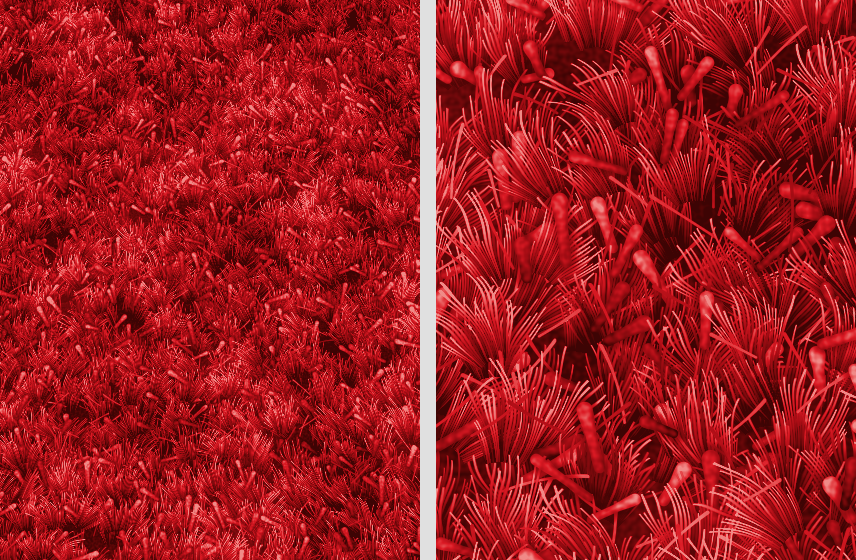
Left, the full canvas; right, a detail of the centre.
Write a WebGL 2 fragment shader that draws this texture.

```glsl
#version 300 es
precision highp float;
// Deep shag carpet: fanned red fibre tufts, loose hairs and pale blunt yarn ends.

uniform vec2 u_resolution;
out vec4 fragColor;

const float CELL = 0.085;          // tuft spacing near the lower edge
const float RECEDE = 0.42;         // how much the pile shrinks upwards
const int PER_CELL = 3;            // tufts in each cell
const float STRANDS = 24.0;        // strands per radian of a fan
const float APEX = 0.4;            // depth of the fan centre below the root
const float SPREAD = 0.5;          // half angle of a fan
const float TUFT_LENGTH = 1.22;
const float STUB_SHARE = 0.75;     // chance of a yarn end beside each tuft
const float STUB_RADIUS = 0.094;
const float HAIR_RADIUS = 0.024;
const float ROOT_TONE = -0.02;
const float TIP_TONE = 0.98;
const float STRAND_VARIETY = 0.52;
const float TUFT_VARIETY = 0.48;
const float PATCH_VARIETY = 0.32;

const vec3 SHADOW = vec3(0.24, 0.015, 0.015);
const vec3 MAROON = vec3(0.32, 0.02, 0.02);
const vec3 DARK_RED = vec3(0.49, 0.038, 0.05);
const vec3 RED = vec3(0.66, 0.05, 0.08);
const vec3 BRIGHT_RED = vec3(0.86, 0.10, 0.14);
const vec3 CORAL = vec3(0.90, 0.29, 0.30);
const vec3 PINK = vec3(0.94, 0.54, 0.53);

vec4 hash4(vec3 p) {
    vec4 q = fract(p.xyzx * vec4(0.1031, 0.1030, 0.0973, 0.1099));
    q += dot(q, q.wzxy + 33.33);
    return fract((q.xxyz + q.yzzw) * q.zywx);
}

float gradientDot(vec2 cell, vec2 offset) {
    float a = 6.2832 * hash4(vec3(cell, 71.0)).x;
    return dot(vec2(cos(a), sin(a)), offset);
}

float gradientNoise(vec2 p) {
    vec2 i = floor(p), f = fract(p);
    vec2 w = f * f * f * (f * (f * 6.0 - 15.0) + 10.0);
    vec2 e = vec2(1.0, 0.0);
    return mix(mix(gradientDot(i, f), gradientDot(i + e, f - e), w.x),
               mix(gradientDot(i + e.yx, f - e.yx), gradientDot(i + 1.0, f - 1.0), w.x), w.y);
}

// Tone 0..1 to carpet colour, spaced by the area each colour fills.
vec3 toneColour(float t) {
    vec3 c = mix(SHADOW, MAROON, clamp(t / 0.07, 0.0, 1.0));
    c = mix(c, DARK_RED, clamp((t - 0.07) / 0.16, 0.0, 1.0));
    c = mix(c, RED, clamp((t - 0.23) / 0.23, 0.0, 1.0));
    c = mix(c, BRIGHT_RED, clamp((t - 0.46) / 0.24, 0.0, 1.0));
    c = mix(c, CORAL, clamp((t - 0.70) / 0.16, 0.0, 1.0));
    return mix(c, PINK, clamp((t - 0.86) / 0.14, 0.0, 1.0));
}

vec2 turn(vec2 p, float a) {
    float c = cos(a), s = sin(a);
    return vec2(c * p.x - s * p.y, s * p.x + c * p.y);
}

// Fan of strands rising from the origin, painted over the tone behind it.
float paintTuft(float tone, vec2 p, vec4 h, float px) {
    vec2 e = turn(p, (h.z - 0.5) * 1.4) + vec2(0.0, APEX);
    float radius = length(e), r = radius - APEX;
    if (r < 0.0 || r > TUFT_LENGTH) return tone;
    float angle = atan(e.x, e.y) + (h.w - 0.5) * 0.35 * r * r;
    float u = angle * STRANDS + 0.6 * sin(r * 6.0 + angle * 9.0 + h.x * 40.0);
    float id = floor(u), across = abs(fract(u) - 0.5);
    float side = (id + 0.5) / (STRANDS * SPREAD);
    vec4 s = hash4(vec3(id + 60.0, h.x * 91.0, h.y * 57.0));
    float reach = TUFT_LENGTH * (0.42 + 0.58 * s.x) * (1.0 - 0.3 * side * side);
    float k = r / reach;
    float shade = smoothstep(1.2, 0.5, abs(side)) * smoothstep(1.0, 0.3, k);
    tone *= 1.0 - 0.5 * shade;
    float edge = (across - mix(0.58, 0.2, k)) * radius / STRANDS;
    float cover = smoothstep(px, -px, edge) * smoothstep(px, -px, r - reach);
    cover *= step(abs(side), 1.0);
    float strand = mix(ROOT_TONE, TIP_TONE, k) + (s.y - 0.5) * STRAND_VARIETY
                 + (h.y - 0.5) * TUFT_VARIETY - 0.24 * across;
    return mix(tone, max(strand, 0.0), cover);
}

// Signed distance (x) and position along (y) of a flared, round-ended rod.
vec2 rod(vec2 p, float len, float radius) {
    float along = clamp(p.y / len, 0.0, 1.0);
    float d = length(p - vec2(0.0, along * len));
    return vec2(d - radius * mix(0.68, 1.0, smoothstep(0.5, 1.0, along)), along);
}

void main() {
    vec2 uv = gl_FragCoord.xy / u_resolution.x;
    float scale = 1.0 + RECEDE * uv.y;
    vec2 p = vec2((uv.x - 0.5) * scale, uv.y + 0.5 * RECEDE * uv.y * uv.y) / CELL + 40.0;
    float px = 0.65 * scale / (u_resolution.x * CELL);
    vec2 home = floor(p);
    float grain = gradientNoise(p * 14.0);
    float tone = 0.08 + 0.1 * grain;

    // Back rows first, so nearer pile covers farther pile.
    for (int row = 0; row >= -2; row--)
    for (int col = -1; col <= 1; col++)
    for (int n = 0; n < PER_CELL; n++) {
        vec2 cell = home + vec2(col, row);
        vec4 h = hash4(vec3(cell, float(n) * 17.0 + 3.0));
        vec4 g = hash4(vec3(cell, float(n) * 23.0 + 11.0));
        vec2 local = p - cell;
        tone = paintTuft(tone, local - vec2(0.15 + 0.7 * h.x, h.y), h, px);

        // Loose curved hair
        vec2 q = turn(local - vec2(g.x, g.y + 0.5), (h.w - 0.5) * 2.4);
        q.x += (g.z - 0.5) * 0.5 * q.y * q.y;
        vec2 hair = rod(q, 0.45 + 0.5 * h.z, HAIR_RADIUS);
        tone = mix(tone, 0.45 + 0.45 * g.w, smoothstep(px, -px, hair.x));

        // Cut yarn end with a soft contact shadow
        if (g.w < STUB_SHARE) {
            q = turn(local - vec2(g.y, 0.6 + 0.9 * g.x), (g.z - 0.5) * 2.7);
            vec2 stub = rod(q, 0.26 + 0.5 * h.w, STUB_RADIUS * (0.7 + 0.4 * h.z));
            tone *= 1.0 - 0.42 * smoothstep(0.12, 0.0, stub.x);
            float lit = mix(0.66, 1.0, stub.y) - 0.5 * h.x * h.x + 0.2 * grain;
            lit -= 0.16 * smoothstep(-0.05, 0.0, stub.x) + 1.2 * max(q.x, 0.0);
            tone = mix(tone, lit, smoothstep(px, -px, stub.x));
        }
    }

    tone += PATCH_VARIETY * gradientNoise(p * 0.33) + 0.05 * grain;
    fragColor = vec4(toneColour(clamp(tone, 0.0, 1.0)), 1.0);
}
```
